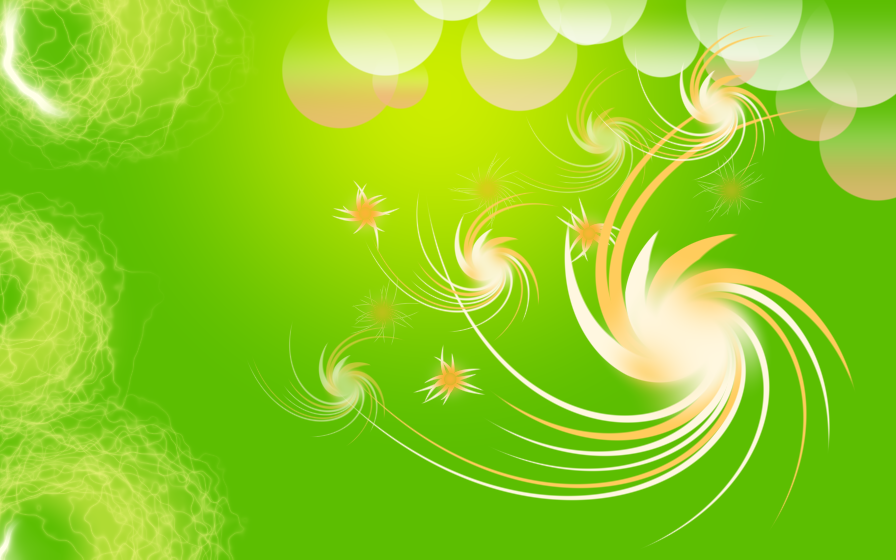
A Shadertoy shader for this background:

```glsl
// Lime background with glassy bubbles, spiral flowers, small tufts and glowing yellow plumes.
const float TAU = 6.28319;
const vec3 CREAM = vec3(1, .97, .88), ORANGE = vec3(1, .8, .36);
const vec3 PINK = vec3(.95, .72, .52), YELLOW = vec3(.95, .95, .36);

// Bubble centre and radius
const vec3 BUBBLES[15] = vec3[](
  vec3(.608, .875, .104), vec3(.688, .969, .104), vec3(.715, .856, .05),
  vec3(.808, 1.046, .083), vec3(.927, .906, .104), vec3(.927, .969, .075),
  vec3(1.058, 1.021, .1), vec3(1.046, .965, .046), vec3(1.181, .931, .069),
  vec3(1.329, .994, .104), vec3(1.385, .942, .104), vec3(1.306, .896, .05),
  vec3(1.533, .912, .104), vec3(1.458, .821, .073), vec3(1.567, .746, .104));

// Spiral arm start angle in degrees, length and half width in core radii
const vec3 ARMS[15] = vec3[](
  vec3(-45, 4.9, .05), vec3(-51, 4.7, .045), vec3(-60, 3.1, .04),
  vec3(-70, 3, .06), vec3(-82, 2.8, .08), vec3(-97, 4, .055),
  vec3(174, 3.4, .09), vec3(160, 3.5, .09), vec3(50, 2.4, .1),
  vec3(32, 2.5, .06), vec3(17, 2.9, .04), vec3(-15, 3, .045),
  vec3(200, 2.25, .15), vec3(95, 1.5, .14), vec3(135, 1.45, .13));

float hash(vec2 p) {
  vec3 q = fract(p.xyx * .1031);
  q += dot(q, q.yzx + 33.33);
  return fract((q.x + q.y) * q.z);
}

float noise(vec2 p) {
  vec2 i = floor(p), f = fract(p);
  f *= f * (3. - 2. * f);
  return mix(mix(hash(i), hash(i + vec2(1, 0)), f.x),
             mix(hash(i + vec2(0, 1)), hash(i + 1.), f.x), f.y);
}

// Tapering logarithmic spiral stroke
float arm(vec2 q, float start, float twist, float inner, float reach, float width, float px) {
  float r = max(length(q), .001);
  float a = atan(q.y, q.x) - start + twist * log(r / inner);
  a = mod(a + .5 * TAU, TAU) - .5 * TAU;
  float d = abs(a) * r / sqrt(1. + twist * twist);
  float along = clamp((r - inner) / (reach - inner), 0., 1.);
  float w = width * (1. - along);
  float fade = smoothstep(.3 * inner, .9 * inner, r) * (1. - smoothstep(.85, 1., along));
  return (1. - smoothstep(w - px, w + px, d)) * fade;
}

vec3 bubble(vec3 col, vec2 p, vec3 b, float px) {
  vec2 q = (p - b.xy) / b.z;
  float inside = 1. - smoothstep(1. - px / b.z, 1. + px / b.z, length(q));
  float depth = 1. - smoothstep(-1., .9, q.y);
  float blush = (1. - smoothstep(.88, .93, b.y)) * smoothstep(.2, .9, depth);
  return mix(col, mix(vec3(.97, .98, .93), PINK, blush), inside * depth * .8);
}

vec3 swirl(vec3 col, vec2 p, vec2 centre, float size, float turn, float opacity, float px) {
  vec2 q = (p - centre) / size;
  float r = length(q), c = cos(turn), s = sin(turn);
  if (r > 5.) return col;
  q = mat2(c, -s, s, c) * q;
  for (int i = 0; i < 15; i++) {
    vec3 a = ARMS[i];
    float ink = arm(q, radians(a.x), 1.4, 1., a.y, a.z, px / size);
    vec3 tint = (i % 3 == 1 || i == 6 || i == 8) ? ORANGE : CREAM;
    col = mix(col, tint, ink * opacity);
  }
  // Soft core with warm shoulders
  float ripple = .09 * sin(5. * (atan(q.y, q.x) + 1.4 * log(max(r, .01))));
  float core = 1. - smoothstep(.5, 1.2, length(q + .05) + ripple);
  vec2 high = q - vec2(.3, .75), low = q + vec2(.7, .75);
  float warm = exp(-4. * dot(high, high)) + exp(-4. * dot(low, low));
  return mix(col, mix(CREAM, ORANGE, min(warm, 1.)), core * opacity);
}

vec3 tuft(vec3 col, vec2 p, vec2 centre, int count, float width, float opacity, float px) {
  const float size = .071;
  vec2 q = (p - centre) / size;
  float r = length(q), ink = 0.;
  if (r > 1.1) return col;
  for (int i = 0; i < count; i++) {
    vec2 seed = vec2(i, floor(centre.x * 97.));
    float start = TAU * (float(i) + hash(seed)) / float(count);
    float twist = 1.4 * (hash(seed + 31.) - .4), reach = mix(.6, 1.05, hash(seed + 67.));
    ink = max(ink, arm(q, start, twist, .2, reach, width, px / size));
  }
  vec3 tint = mix(vec3(1, .7, .22), CREAM, smoothstep(.15, .6, r));
  return mix(col, tint, max(ink, exp(-10. * r * r)) * opacity);
}

// Tangled jagged rings, nested between a hole and an outer circle
vec3 plume(vec3 col, vec2 p, vec3 hole, vec3 outer) {
  float edge = length(p - outer.xy) / outer.z, glow = 0.;
  if (edge > 1.6) return col;
  for (int i = 0; i < 26; i++) {
    vec2 seed = vec2(float(i) * 7.3, outer.y * 50.);
    vec2 shift = .12 * (vec2(hash(seed + 11.), hash(seed + 23.)) - .5);
    vec3 ring = mix(hole * vec3(1, 1, 1.5), outer, hash(seed));
    float jag = .09 * noise(p * 14. + seed) + .025 * noise(p * 55. + seed) - .057;
    float d = abs(length(p - ring.xy - shift) - ring.z + jag);
    glow += exp(-d / .003) * mix(.2, .7, hash(seed + 41.));
  }
  glow *= 1. - smoothstep(.75, 1.5, edge);
  float body = smoothstep(.7, 2.2, length(p - hole.xy) / hole.z) * (1. - smoothstep(.3, 1.15, edge));
  col = mix(col, YELLOW, body * .55);
  return mix(col, vec3(.98, .97, .55), .8 * (1. - exp(-glow)));
}

// Bright white arc on the lower left of a ring
vec3 rim(vec3 col, vec2 p, vec3 ring) {
  vec2 q = p - ring.xy;
  float facing = smoothstep(.3, .85, dot(q, vec2(-.9, -.43)) / max(length(q), .001));
  float d = abs(length(q) - ring.z + .02 * (noise(p * 25.) - .5));
  return mix(col, vec3(1, 1, .9), facing * min(1., 1.2 * exp(-d / .009) + .3 * exp(-d / .03)));
}

void mainImage(out vec4 fragColor, in vec2 fragCoord) {
  float px = 1. / iResolution.y;
  vec2 p = fragCoord * px;
  float glow = 1. - smoothstep(0., .66, length(p - vec2(.78, .83)));
  vec3 col = mix(vec3(.36, .745, .005), vec3(.8, .93, 0), glow);
  // Plumes along the left side
  col = plume(col, p, vec3(.085, .92, .065), vec3(.18, .98, .23));
  col = plume(col, p, vec3(-.02, .47, .05), vec3(.02, .425, .2));
  col = plume(col, p, vec3(.06, .02, .06), vec3(.155, .02, .24));
  col = rim(col, p, vec3(.135, .927, .125));
  col = rim(col, p, vec3(.11, .01, .105));
  for (int i = 0; i < 15; i++) col = bubble(col, p, BUBBLES[i], px);
  // Fuzzy and spiky tufts
  vec2 fuzz[3] = vec2[](vec2(.871, .662), vec2(.683, .442), vec2(1.306, .66));
  vec2 spiky[3] = vec2[](vec2(.652, .619), vec2(1.052, .583), vec2(.804, .323));
  for (int i = 0; i < 3; i++) {
    col = tuft(col, p, fuzz[i], 26, .015, .45, px);
    col = tuft(col, p, spiky[i], 13, .06, .95, px);
  }
  // Spiral flowers
  col = swirl(col, p, vec2(.619, .312), .038, -.4, .55, px);
  col = swirl(col, p, vec2(1.083, .754), .038, .2, .55, px);
  col = swirl(col, p, vec2(1.229, .406), .133, 0., 1., px);
  col = swirl(col, p, vec2(.875, .525), .047, -.35, .95, px);
  col = swirl(col, p, vec2(1.285, .808), .047, -.15, .95, px);
  fragColor = vec4(col, 1);
}
```
